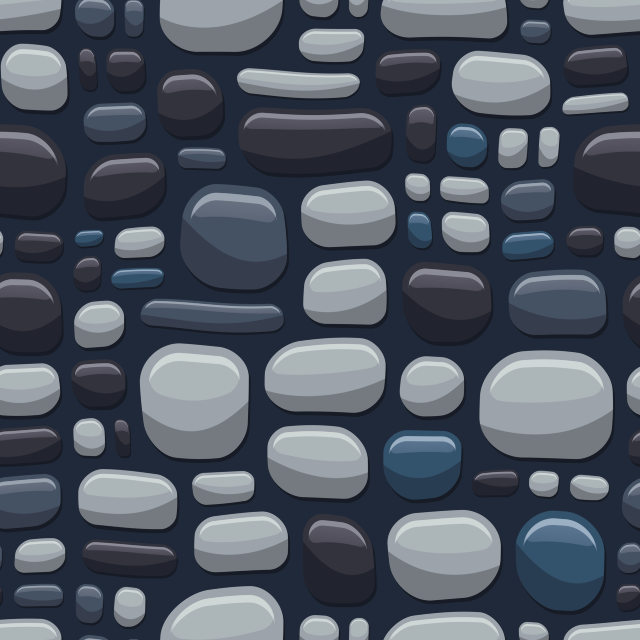
A three.js fragment shader for this texture:

```glsl
varying vec2 vUv;

const vec2 GRID = vec2(6.0, 8.0);        // even counts keep the weave periodic
const float LINE_MIN = 0.14;             // range of wall lines inside a cell
const float LINE_MAX = 0.86;
const float WARP = 0.005;
const float SPLIT = 0.38;                // chance to break a slot in two
const float SPLIT_TALL = 0.9;
const float SPLIT_LENGTH = 0.1;          // shorter slots stay whole
const float GAP = 0.0065;
const float BULGE = 0.07;
const float TAPER = 0.05;
const float EDGE = 0.0011;
const vec2 SHADOW_SHIFT = vec2(0.003, -0.006);
const vec3 GROUND = vec3(0.125, 0.162, 0.222);
const vec3 SHADOW = vec3(0.085, 0.105, 0.145);
const float PALE_SHARE = 0.42;
const float SLATE_SHARE = 0.20;
const float BLUE_SHARE = 0.15;
const float TAU = 6.2831853;

struct Paint { vec3 shade; vec3 body; vec3 band; vec3 gleam; };

const Paint PALE = Paint(vec3(0.46, 0.48, 0.50), vec3(0.61, 0.64, 0.67),
                         vec3(0.675, 0.71, 0.72), vec3(0.81, 0.84, 0.84));
const Paint SLATE = Paint(vec3(0.21, 0.24, 0.30), vec3(0.27, 0.32, 0.39),
                          vec3(0.43, 0.46, 0.52), vec3(0.60, 0.64, 0.69));
const Paint BLUE = Paint(vec3(0.16, 0.24, 0.32), vec3(0.20, 0.32, 0.42),
                         vec3(0.38, 0.48, 0.59), vec3(0.61, 0.69, 0.77));
const Paint CHARCOAL = Paint(vec3(0.13, 0.14, 0.18), vec3(0.20, 0.20, 0.24),
                             vec3(0.38, 0.37, 0.42), vec3(0.55, 0.55, 0.60));

float hash(vec2 seed, float k) {
  return fract(sin(dot(seed, vec2(127.1, 311.7)) + k * 74.7) * 43758.5453);
}

float fill(float d) { return 1.0 - smoothstep(-EDGE, EDGE, d); }

float smoothMax(float a, float b, float k) {
  float h = max(k - abs(a - b), 0.0) / k;
  return max(a, b) + h * h * k * 0.25;
}

float wallLine(vec2 cell) {
  return mix(LINE_MIN, LINE_MAX, hash(mod(cell, GRID), 1.0));
}

// Slot around a lattice corner, between alternating upright and level lines
vec4 slotAround(vec2 corner) {
  vec2 bl = corner - 1.0;
  vec2 br = corner - vec2(0.0, 1.0);
  vec2 tl = corner - vec2(1.0, 0.0);
  vec4 base = vec4(bl, corner);
  if (mod(bl.x + bl.y, 2.0) < 0.5)
    return base + vec4(wallLine(bl), wallLine(br), wallLine(corner), wallLine(tl));
  return base + vec4(wallLine(tl), wallLine(bl), wallLine(br), wallLine(corner))
       + vec4(0.0);
}

// Rounded box with bulging, leaning sides and uneven corners
float stoneShape(vec2 p, vec2 halfSize, vec2 seed) {
  vec2 n = p / halfSize;
  vec2 lean = 2.0 * vec2(hash(seed, 2.0), hash(seed, 3.0)) - 1.0;
  p *= 1.0 + BULGE * n.yx * n.yx + TAPER * (1.0 + n.yx * lean);
  float quadrant = step(0.0, p.x) + 2.0 * step(0.0, p.y);
  float r = min(halfSize.x, halfSize.y) * mix(0.5, 0.95, hash(seed, 10.0 + quadrant));
  vec2 q = abs(p) - halfSize + r;
  return length(max(q, 0.0)) + min(max(q.x, q.y), 0.0) - r;
}

vec3 paintStone(vec2 p, vec2 halfSize, vec2 seed) {
  float size = min(halfSize.x, halfSize.y);
  vec2 n = p / halfSize;
  float kind = hash(seed, 4.0);
  float pale = 1.0 - step(PALE_SHARE, kind);
  Paint paint = CHARCOAL;
  if (kind < PALE_SHARE) paint = PALE;
  else if (kind < PALE_SHARE + SLATE_SHARE) paint = SLATE;
  else if (kind < PALE_SHARE + SLATE_SHARE + BLUE_SHARE) paint = BLUE;

  // Cast shadow, then the shaded foot and the curved body
  vec2 shift = SHADOW_SHIFT * clamp(size / 0.04, 0.5, 1.0);
  float d = stoneShape(p, halfSize, seed);
  vec3 color = mix(GROUND, SHADOW, fill(stoneShape(p - shift, halfSize, seed)));
  float dip = 0.8 * (hash(seed, 5.0) - 0.5);
  float bowl = (n.x - dip) * (n.x - dip);
  float belly = mix(-0.6, -0.3, hash(seed, 6.0)) + 0.42 * bowl;
  vec3 stone = mix(paint.shade, paint.body, fill((belly - n.y) * halfSize.y));

  // Light band on the upper face
  float inner = d + size * 0.17;
  float bandFoot = mix(0.36 - 0.14 * n.x * n.x, 0.02 + 0.25 * bowl, pale);
  float band = smoothMax(inner, (bandFoot - n.y) * halfSize.y, size * 0.25);
  float fade = mix(clamp(0.3 + 0.85 * n.y, 0.0, 1.0), 1.0, pale);
  stone = mix(stone, paint.band, fill(band) * fade);

  // Thin gleam under the top rim
  float lowered = stoneShape(p + vec2(0.0, size * 0.17), halfSize, seed) + size * 0.17;
  float gleam = max(inner, size * 0.035 - lowered);
  stone = mix(stone, paint.gleam, fill(gleam) * smoothstep(0.1, 0.45, n.y));
  return mix(color, stone, fill(d));
}

void main() {
  vec2 p = vUv + WARP * sin(TAU * (vec2(2.0, 3.0) * vUv.yx + vec2(1.0, -1.0) * vUv + vec2(0.1, 0.6)));
  vec3 color = GROUND;
  for (int i = 0; i < 4; i++) {
    vec2 corner = floor(p * GRID) + vec2(mod(float(i), 2.0), floor(float(i) / 2.0));
    vec4 slot = slotAround(corner) / GRID.xyxy;
    vec2 lo = slot.xy, hi = slot.zw, seed = mod(corner, GRID);
    if (any(lessThan(p, lo)) || any(greaterThanEqual(p, hi))) continue;

    // Break some slots across their longer side
    for (int level = 0; level < 2; level++) {
      vec2 span = hi - lo;
      float chance = span.y > 1.3 * span.x ? SPLIT_TALL : SPLIT;
      if (max(span.x, span.y) < SPLIT_LENGTH || hash(seed, 7.0) > chance) continue;
      vec2 axis = span.x > span.y ? vec2(1.0, 0.0) : vec2(0.0, 1.0);
      vec2 cut = mix(lo, hi, mix(0.35, 0.65, hash(seed, 8.0)));
      float side = step(dot(cut, axis), dot(p, axis));
      lo = mix(lo, cut, axis * side);
      hi = mix(hi, cut, axis * (1.0 - side));
      seed += mix(vec2(0.17, 0.31), vec2(0.53, 0.71), side);
    }
    vec2 halfSize = 0.5 * (hi - lo) * (1.0 - 0.06 * hash(seed, 9.0)) - GAP;
    color = paintStone(p - 0.5 * (lo + hi), halfSize, seed);
  }
  gl_FragColor = vec4(color, 1.0);
}
```
